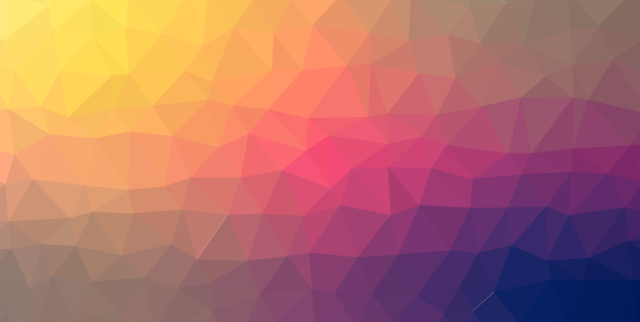
Write a Shadertoy shader that draws this background.

```glsl
// A low-poly sheet of flat triangles over a warm-to-navy colour mesh.
// A jittered, staggered grid is split along each cell's shorter diagonal, and
// every triangle takes the colour of the mesh gradient at its centroid.

const vec2  GRID          = vec2(16.0, 9.0); // cells across and up the canvas
const float STAGGER       = 0.5;             // shift of every other row, in cells
const float JITTER        = 0.33;            // vertex shift, in cells
const float FACET_SHADE   = 0.028;           // brightness spread of the facets
const float SEAM_CHANCE   = 0.03;            // share of cells with a light seam
const float SEAM_WIDTH    = 0.006;           // in cells
const float SEAM_STRENGTH = 0.35;
const vec3  SEAM_COLOR    = vec3(1.0, 0.85, 0.78);

// Colour ramps from left to right, at five heights from the top down.
const float BOTTOM_ROW = 3.5; // height of the last ramp, in quarters
const int STOPS = 7;
const vec3 TOP[STOPS] = vec3[STOPS](
    vec3(1.00, 0.91, 0.50), vec3(1.00, 0.90, 0.35), vec3(1.00, 0.79, 0.34),
    vec3(0.97, 0.64, 0.41), vec3(0.68, 0.55, 0.44), vec3(0.57, 0.49, 0.42),
    vec3(0.53, 0.44, 0.38));
const vec3 UPPER[STOPS] = vec3[STOPS](
    vec3(1.00, 0.85, 0.40), vec3(1.00, 0.83, 0.30), vec3(1.00, 0.70, 0.36),
    vec3(1.00, 0.51, 0.41), vec3(0.80, 0.45, 0.43), vec3(0.61, 0.43, 0.41),
    vec3(0.54, 0.37, 0.39));
const vec3 MIDDLE[STOPS] = vec3[STOPS](
    vec3(0.98, 0.65, 0.49), vec3(0.98, 0.66, 0.43), vec3(0.97, 0.51, 0.43),
    vec3(0.98, 0.30, 0.46), vec3(0.79, 0.25, 0.46), vec3(0.57, 0.21, 0.44),
    vec3(0.51, 0.15, 0.41));
const vec3 LOWER[STOPS] = vec3[STOPS](
    vec3(0.68, 0.53, 0.47), vec3(0.70, 0.53, 0.43), vec3(0.68, 0.44, 0.42),
    vec3(0.69, 0.28, 0.45), vec3(0.43, 0.19, 0.44), vec3(0.20, 0.16, 0.42),
    vec3(0.19, 0.14, 0.40));
const vec3 BOTTOM[STOPS] = vec3[STOPS](
    vec3(0.55, 0.47, 0.44), vec3(0.57, 0.46, 0.41), vec3(0.55, 0.39, 0.41),
    vec3(0.49, 0.24, 0.43), vec3(0.31, 0.18, 0.42), vec3(0.02, 0.13, 0.39),
    vec3(0.01, 0.10, 0.35));

vec2 hash22(vec2 p) {
    vec3 q = fract(p.xyx * vec3(0.1031, 0.1030, 0.0973));
    q += dot(q, q.yzx + 33.33);
    return fract((q.xx + q.yz) * q.zy);
}

vec3 rampAt(vec3 ramp[STOPS], float x) {
    float s = clamp(x, 0.0, 1.0) * float(STOPS - 1);
    int i = min(int(s), STOPS - 2);
    return mix(ramp[i], ramp[i + 1], s - float(i));
}

// Blends the ramps one after another on the way down.
vec3 meshColor(vec2 uv) {
    float row = 4.0 * (1.0 - clamp(uv.y, 0.0, 1.0));
    vec4 blend = clamp(row - vec4(0.0, 1.0, 2.0, 3.0), 0.0, 1.0);
    blend.w = min(blend.w / (BOTTOM_ROW - 3.0), 1.0);
    vec3 color = mix(rampAt(TOP, uv.x), rampAt(UPPER, uv.x), blend.x);
    color = mix(color, rampAt(MIDDLE, uv.x), blend.y);
    color = mix(color, rampAt(LOWER, uv.x), blend.z);
    return mix(color, rampAt(BOTTOM, uv.x), blend.w);
}

vec2 gridVertex(vec2 id) {
    vec2 shift = vec2(STAGGER * mod(id.y, 2.0), 0.0);
    return id + shift + JITTER * (2.0 * hash22(id + 17.0) - 1.0);
}

// Signed distance to the line a-b, positive on its left.
float edgeSide(vec2 p, vec2 a, vec2 b) {
    vec2 e = normalize(b - a);
    return e.x * (p.y - a.y) - e.y * (p.x - a.x);
}

float segmentDistance(vec2 p, vec2 a, vec2 b) {
    vec2 e = b - a;
    return length(p - a - e * clamp(dot(p - a, e) / dot(e, e), 0.0, 1.0));
}

// Adds one counter-clockwise facet: colour in rgb, coverage in a.
void addFacet(inout vec4 sum, vec2 p, vec2 a, vec2 b, vec2 c, float pixel) {
    float inside = min(edgeSide(p, a, b), min(edgeSide(p, b, c), edgeSide(p, c, a)));
    float cover = clamp(0.5 + inside / pixel, 0.0, 1.0);
    if (cover <= 0.0) return;
    vec2 center = (a + b + c) / 3.0;
    float shade = 1.0 + FACET_SHADE * (2.0 * hash22(center * 91.7).x - 1.0);
    sum += cover * vec4(meshColor(center / GRID) * shade, 1.0);
}

void mainImage(out vec4 fragColor, in vec2 fragCoord) {
    vec2 uv = fragCoord / iResolution.xy;
    vec2 p = uv * GRID;
    float pixel = GRID.y / iResolution.y;
    vec4 sum = vec4(meshColor(uv), 1.0) * 0.0001;
    float seam = 0.0;

    // Stagger and jitter push facets into the neighbouring cells.
    for (int j = -1; j <= 1; j++)
    for (int i = -2; i <= 1; i++) {
        vec2 id = floor(p) + vec2(i, j);
        vec2 a = gridVertex(id);
        vec2 b = gridVertex(id + vec2(1.0, 0.0));
        vec2 c = gridVertex(id + vec2(0.0, 1.0));
        vec2 d = gridVertex(id + 1.0);
        bool falling = distance(b, c) < distance(a, d);
        addFacet(sum, p, a, b, falling ? c : d, pixel);
        addFacet(sum, p, d, c, falling ? b : a, pixel);

        // A few upright edges show a hairline seam.
        if (hash22(id + 53.0).x < SEAM_CHANCE) {
            float gap = segmentDistance(p, a, c) - SEAM_WIDTH;
            seam = max(seam, clamp(0.5 - gap / pixel, 0.0, 1.0));
        }
    }
    vec3 color = mix(sum.rgb / sum.a, SEAM_COLOR, seam * SEAM_STRENGTH);
    fragColor = vec4(clamp(color, 0.0, 1.0), 1.0);
}
```
